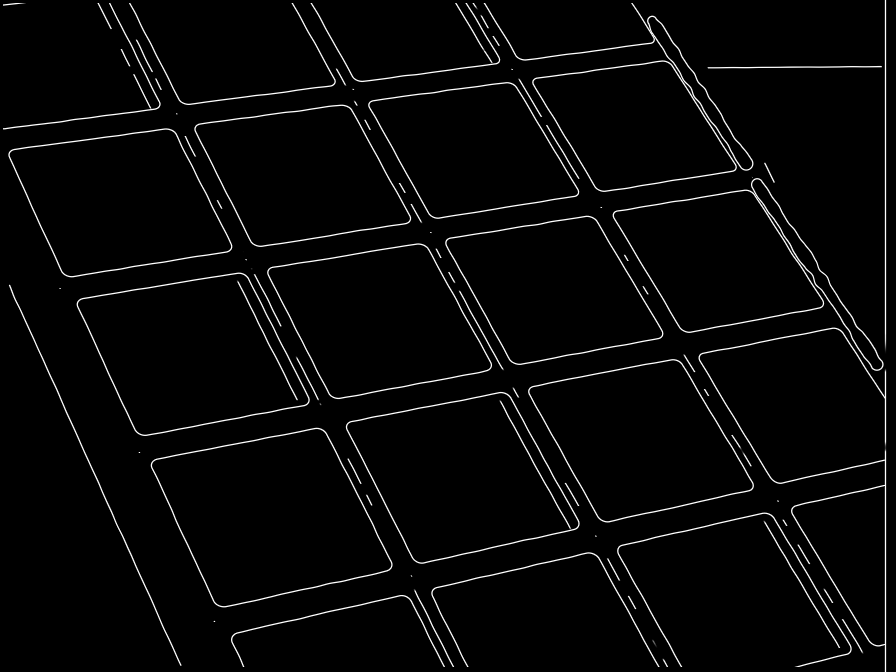
Give the GLSL for this pattern, as a Shadertoy shader.

```glsl
// Lengths are in canvas heights, y down; cell values are fractions of a cell.
const vec3 BACKGROUND = vec3(0.0);
const vec3 LINE_COLOR = vec3(1.0);
const float LINE_WIDTH = 0.0019;
const float WOBBLE = 0.0012;
const float WOBBLE_SCALE = 45.0;
const vec2 GUTTER = vec2(0.054, 0.072);   // half gap between panes
const float CORNER_RADIUS = 0.045;
const float INNER_LINE = 0.885;
const float FIRST_COLUMN = -1.0;
const float LAST_COLUMN = 3.0;
const float FRAME_X = 1.3177;
const float BEAD_RADIUS = 0.0085;
const float BEAD_WAVE = 0.005;

// Columns: step across, step down, origin; third row sets the foreshortening.
const mat3 CELL_TO_CANVAS = mat3(
    0.27653, -0.03050, 0.031705,
    0.09488, 0.19931, -0.034973,
    0.26389, 0.17361, 1.0);

float hash(vec2 p) {
    vec3 h = fract(p.xyx * 0.1031);
    h += dot(h, h.yzx + 33.33);
    return fract((h.x + h.y) * h.z);
}

float noise(vec2 p) {
    vec2 i = floor(p), f = fract(p);
    f = f * f * (3.0 - 2.0 * f);
    return mix(mix(hash(i), hash(i + vec2(1, 0)), f.x),
               mix(hash(i + vec2(0, 1)), hash(i + vec2(1, 1)), f.x), f.y);
}

float ink(float dist) {
    return clamp(0.5 + (0.5 * LINE_WIDTH - dist) * iResolution.y, 0.0, 1.0);
}

// Rate of change of a field per canvas height
float slope(float field) {
    return max(length(vec2(dFdx(field), dFdy(field))) * iResolution.y, 1e-4);
}

float within(float x, float lo, float hi) {
    return smoothstep(lo - 0.01, lo + 0.01, x) * (1.0 - smoothstep(hi - 0.01, hi + 0.01, x));
}

// Irregular dashes; density is the drawn share
float dashes(float t, float seed, float density) {
    return smoothstep(0.0, 0.06, density - noise(vec2(t, seed)));
}

float roundedBox(vec2 p, vec2 halfSize, float r) {
    vec2 d = abs(p) - halfSize + r;
    return length(max(d, 0.0)) + min(max(d.x, d.y), 0.0) - r;
}

// x: distance to the segment, y: position along it
vec2 segment(vec2 p, vec2 a, vec2 b) {
    vec2 ab = b - a;
    float t = clamp(dot(p - a, ab) / dot(ab, ab), 0.0, 1.0);
    return vec2(length(p - a - ab * t), t * length(ab));
}

float bead(vec2 p, vec2 a, vec2 b) {
    vec2 s = segment(p, a, b);
    float wave = noise(vec2(s.y * 70.0, a.x * 50.0)) - 0.5;
    return ink(abs(s.x - BEAD_RADIUS - BEAD_WAVE * wave));
}

float paneGrid(vec2 p) {
    vec3 h = inverse(CELL_TO_CANVAS) * vec3(p, 1.0);
    vec2 q = h.xy / h.z;
    vec2 cell = floor(q), f = fract(q);
    float across = slope(q.x);

    // Pane outlines
    float pane = roundedBox(f - 0.5, 0.5 - GUTTER, CORNER_RADIUS);
    float lines = ink(abs(pane) / slope(pane));

    // Second line inside the right edge of some panes
    vec2 id = cell + 1.0;
    bool doubled = id.x < 3.0 && (abs(id.x - id.y) == 2.0 || id.x + id.y == 0.0);
    float inner = ink(abs(f.x - INNER_LINE) / across) * within(f.y, 0.12, 0.92);
    inner *= dashes(q.y * 11.0, id.x + 7.0, 0.86);
    lines = max(lines, doubled ? inner : 0.0);

    // Broken lines down the gutters
    float rail = round(q.x);
    float density = mix(0.25, 0.72, hash(vec2(rail + 5.0, cell.y + 9.0)));
    float broken = ink(abs(q.x - rail + 0.012) / across) * within(f.y, 0.06, 0.94);
    broken *= dashes(q.y * 13.0, rail + 20.0, density);
    bool railUsed = rail < LAST_COLUMN && (rail > FIRST_COLUMN || cell.y == 1.0);
    lines = max(lines, railUsed ? broken : 0.0);

    // Specks near the crossings
    vec2 node = round(q);
    vec2 shift = 0.06 * (vec2(hash(node + 31.0), hash(node + 57.0)) - 0.5);
    float speck = ink(length(q - node - shift) / across);
    lines = max(lines, speck * step(0.4, hash(node + 83.0)));

    return q.x > FIRST_COLUMN && q.x < LAST_COLUMN ? lines : 0.0;
}

void mainImage(out vec4 fragColor, in vec2 fragCoord) {
    vec2 canvas = vec2(fragCoord.x, iResolution.y - fragCoord.y) / iResolution.y;
    vec2 rough = vec2(noise(canvas * WOBBLE_SCALE), noise(canvas * WOBBLE_SCALE + 41.0));
    vec2 p = canvas + WOBBLE * (rough - 0.5);

    float lines = paneGrid(p);

    // Outer edge, wall line and short stray mark
    lines = max(lines, ink(segment(p, vec2(0.014, 0.425), vec2(0.269, 0.990)).x));
    lines = max(lines, ink(segment(p, vec2(1.054, 0.101), vec2(1.311, 0.099)).x));
    lines = max(lines, ink(segment(p, vec2(1.138, 0.243), vec2(1.152, 0.271)).x));

    // Wavy beads along the right side
    lines = max(lines, bead(p, vec2(0.970, 0.031), vec2(1.110, 0.243)));
    lines = max(lines, bead(p, vec2(1.127, 0.275), vec2(1.305, 0.542)));

    // Margins and right frame line
    lines *= step(0.004, canvas.x) * step(canvas.x, FRAME_X);
    lines *= step(0.005, canvas.y) * step(canvas.y, 0.993);
    float frame = ink(abs(canvas.x - FRAME_X)) * dashes(canvas.y * 24.0, 3.0, 0.93);
    lines = max(lines, frame);

    fragColor = vec4(mix(BACKGROUND, LINE_COLOR, lines), 1.0);
}
```
